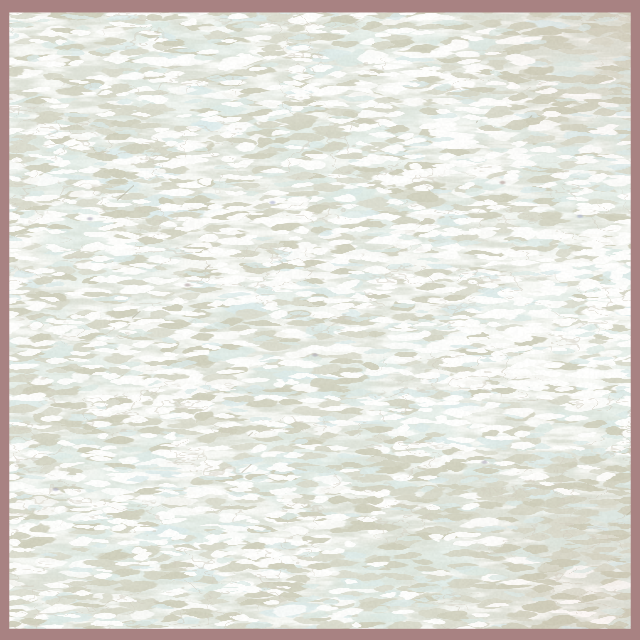
A three.js fragment shader for this texture:

```glsl
varying vec2 vUv;

float hash(vec2 p) {
  return fract(sin(dot(p, vec2(127.1, 311.7))) * 43758.5453);
}

float noise(vec2 p) {
  vec2 i = floor(p), f = fract(p);
  f = f * f * (3.0 - 2.0 * f);
  return mix(mix(hash(i), hash(i + vec2(1.0, 0.0)), f.x),
             mix(hash(i + vec2(0.0, 1.0)), hash(i + 1.0), f.x), f.y);
}

float fbm(vec2 p) {
  return 0.55 * noise(p) + 0.3 * noise(p * 2.1 + 7.3) + 0.15 * noise(p * 4.3 + 3.1);
}

// Broad drift from beige (0) to bleached (1)
float bleach(vec2 p) {
  float patches = 0.45 + 0.9 * (fbm(p * vec2(3.0, 5.0) + 4.0) - 0.5);
  float leftSide = 0.3 * exp(-p.x * 5.0);
  float rightSide = 0.35 * exp(-dot((p - vec2(0.93, 0.5)) * vec2(5.0, 7.0), (p - vec2(0.93, 0.5)) * vec2(5.0, 7.0)));
  float corners = 0.3 * smoothstep(0.6, 1.0, p.x) * smoothstep(0.15, 0.45, abs(p.y - 0.5));
  return clamp(patches + leftSide + rightSide - corners, 0.0, 1.0);
}

// Scattered flat flakes: x is coverage, y a random shade per flake
vec2 flakes(vec2 p, vec2 cells, float seed, float share, float bias) {
  vec2 warp = vec2(fbm(p * vec2(28.0, 75.0) + seed), fbm(p * vec2(32.0, 80.0) - seed)) - 0.5;
  vec2 q = (p + warp * vec2(0.032, 0.011)) * cells + seed;
  vec2 result = vec2(0.0);
  for (int y = -1; y <= 1; y++) {
    for (int x = -1; x <= 1; x++) {
      vec2 id = floor(q) + vec2(float(x), float(y));
      float a = hash(id + seed), b = hash(id + seed + 17.3), c = hash(id - seed + 41.9);
      float chance = share + bias * (bleach((id - seed) / cells) - 0.5);
      vec2 d = q - id - 0.5 - 0.8 * (vec2(a, b) - 0.5);
      d.y -= d.x * (c - 0.4) * 0.6;
      d = abs(d) / vec2(0.38 + 0.3 * b, 0.28 + 0.24 * c);
      float r = pow(d.x, 1.5) + pow(d.y, 1.7);
      float cover = (1.0 - smoothstep(0.72, 1.02, r)) * step(hash(id + seed * 3.0 + 5.7), chance);
      if (cover > result.x) result = vec2(cover, a);
    }
  }
  return result;
}

float segment(vec2 p, vec2 a, vec2 b) {
  vec2 ab = b - a;
  return length(p - a - ab * clamp(dot(p - a, ab) / dot(ab, ab), 0.0, 1.0));
}

void main() {
  vec2 p = vUv;
  vec3 white = vec3(0.995, 0.995, 0.99);
  vec3 beige = vec3(0.81, 0.81, 0.735);
  vec3 paleBeige = vec3(0.865, 0.87, 0.82);
  vec3 mint = vec3(0.865, 0.915, 0.89);
  vec3 ice = vec3(0.86, 0.92, 0.925);
  float light = bleach(p);

  // Streaky ground
  float streak = fbm(p * vec2(24.0, 110.0) + 9.0);
  vec3 color = mix(vec3(0.87, 0.885, 0.845), vec3(0.97, 0.975, 0.96),
                   smoothstep(0.25, 0.75, streak + 0.4 * (light - 0.5)));
  float cool = smoothstep(0.45, 0.7, fbm(p * vec2(9.0, 17.0) + 31.0));
  color = mix(color, mint, 0.6 * cool);

  // Flakes, large to small, dark and light in turn
  vec2 f = flakes(p, vec2(15.0, 40.0), 11.0, 0.22, -0.1);
  color = mix(color, mix(mint, ice, f.y), 0.8 * f.x);
  f = flakes(p, vec2(20.0, 58.0), 23.0, 0.5, -0.5);
  color = mix(color, mix(beige, paleBeige, f.y), 0.9 * f.x);
  f = flakes(p, vec2(18.0, 54.0), 37.0, 0.4, 0.9);
  color = mix(color, white, f.x * (0.75 + 0.25 * f.y));
  f = flakes(p, vec2(23.0, 66.0), 53.0, 0.38, -0.6);
  color = mix(color, mix(beige, paleBeige, f.y * f.y), 0.95 * f.x);
  f = flakes(p, vec2(28.0, 85.0), 71.0, 0.17, 0.0);
  color = mix(color, mix(ice, mint, f.y), 0.75 * f.x);
  f = flakes(p, vec2(29.0, 88.0), 89.0, 0.3, 0.7);
  color = mix(color, white, 0.95 * f.x);

  // Thin curled veins
  float ridge = abs(fbm(p * vec2(26.0, 60.0) + 63.0) - 0.5);
  float veinArea = smoothstep(0.5, 0.7, noise(p * vec2(17.0, 30.0) + 5.0));
  color = mix(color, vec3(0.83, 0.81, 0.76), 0.5 * veinArea * (1.0 - smoothstep(0.006, 0.025, ridge)));

  // Rosy cast at the right corners, faint grain
  float rosy = smoothstep(0.65, 1.0, p.x) * smoothstep(0.15, 0.5, abs(p.y - 0.5));
  color *= 1.0 - rosy * vec3(0.01, 0.035, 0.04);
  color += 0.025 * (noise(p * 380.0) - 0.5);

  // Sparse scratches and coloured specks
  for (int i = 0; i < 9; i++) {
    vec2 k = vec2(float(i), 3.7);
    vec2 start = vec2(hash(k), hash(k + 8.1));
    vec2 reach = vec2(0.045, 0.04) * (hash(k + 2.9) - 0.3);
    float line = 1.0 - smoothstep(0.0004, 0.0016, segment(p, start, start + reach));
    color = mix(color, vec3(0.68, 0.66, 0.58), 0.45 * line);
    vec2 spot = vec2(hash(k + 21.3), hash(k + 33.7));
    float speck = 1.0 - smoothstep(0.001, 0.005, length((p - spot) * vec2(0.7, 1.2)));
    color = mix(color, mix(vec3(0.66, 0.7, 0.84), vec3(0.68, 0.58, 0.53), hash(k + 5.5)), 0.6 * speck);
  }

  // Dusty rose frame
  vec2 low = smoothstep(vec2(0.0135, 0.0165), vec2(0.0155, 0.0185), p);
  vec2 high = 1.0 - smoothstep(vec2(0.9845, 0.9795), vec2(0.9865, 0.9815), p);
  color = mix(vec3(0.66, 0.51, 0.51), color, low.x * low.y * high.x * high.y);
  gl_FragColor = vec4(clamp(color, 0.0, 1.0), 1.0);
}
```
